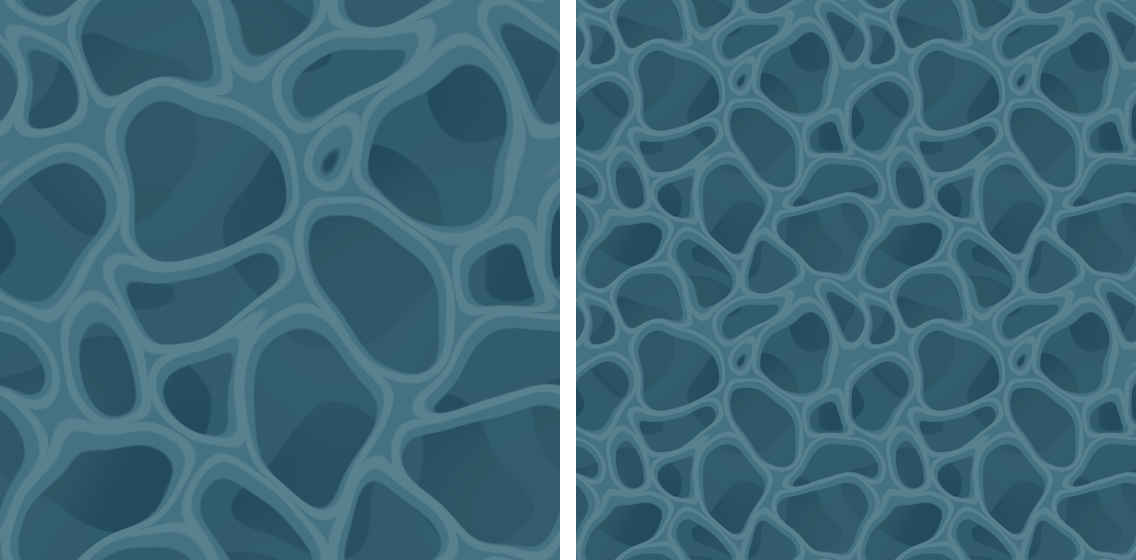
Left, the tile; right, the same tile 2 across and 2 down.
Give the GLSL for this texture, as a WebGL 2 fragment shader.

```glsl
#version 300 es
precision highp float;

uniform vec2 u_resolution;
out vec4 outColor;

const float TAU = 6.2831853;
const vec3 DEEP = vec3(0.135, 0.296, 0.362);
const vec3 SLATE = vec3(0.182, 0.342, 0.402);
const vec3 HAZE = vec3(0.200, 0.367, 0.427);
const vec3 BAND = vec3(0.275, 0.442, 0.502);
const vec3 CREST = vec3(0.345, 0.505, 0.565);

vec3 hash3(vec2 id, float seed) {
    vec3 q = fract(vec3(id.xyx + seed) * vec3(0.1031, 0.1030, 0.0973));
    q += dot(q, q.yxz + 33.33);
    return fract((q.xxy + q.yzz) * q.zyx);
}

// Layered sines with whole frequencies, so the bend wraps.
vec2 bend(vec2 p, float phase) {
    vec2 a = sin(TAU * vec2(2.0 * p.y + p.x, 2.0 * p.x - p.y) + phase);
    vec2 b = sin(TAU * vec2(4.0 * p.y - p.x, 3.0 * p.x + 2.0 * p.y) + phase * 2.3);
    vec2 c = sin(TAU * vec2(6.0 * p.y + 3.0 * p.x, 7.0 * p.x - 2.0 * p.y) + phase * 3.7);
    return p + 0.026 * a + 0.012 * b + 0.004 * c;
}

// Site position relative to p, with its cell weight in z.
vec3 siteFrom(vec2 p, vec2 cell, vec2 grid, float seed, float spread) {
    vec3 h = hash3(mod(cell, grid), seed);
    return vec3((cell + 0.08 + 0.84 * h.xy) / grid - p, spread * h.z);
}

// Rounded distance to the borders of weighted cells; negative in junctions.
float cellBorder(vec2 p, vec2 grid, float seed, float spread, float rounding) {
    vec2 home = floor(p * grid);
    vec3 nearest = vec3(0.0);
    float least = 1e3;
    for (int j = -2; j <= 2; j++) {
        for (int i = -2; i <= 2; i++) {
            vec3 s = siteFrom(p, home + vec2(i, j), grid, seed, spread);
            float power = dot(s.xy, s.xy) - s.z;
            if (power < least) {
                least = power;
                nearest = s;
            }
        }
    }
    float sum = 1e-9;
    for (int j = -2; j <= 2; j++) {
        for (int i = -2; i <= 2; i++) {
            vec3 s = siteFrom(p, home + vec2(i, j), grid, seed, spread);
            float gap = length(s.xy - nearest.xy);
            if (gap > 1e-4) {
                float d = 0.5 * (dot(s.xy, s.xy) - s.z - least) / gap;
                sum += exp(-d / rounding);
            }
        }
    }
    return -rounding * log(sum);
}

float inside(float d, float halfWidth, float softness) {
    return 1.0 - smoothstep(halfWidth - softness, halfWidth + softness, d);
}

// Slow wrapping variation in 0..1.
float drift(vec2 p, float phase) {
    float s = sin(TAU * (p.x + p.y) + phase) + sin(TAU * (2.0 * p.x - p.y) + phase * 1.7)
            + sin(TAU * (p.x - 2.0 * p.y) + phase * 2.9);
    return 0.5 + s / 6.0;
}

void main() {
    vec2 p = gl_FragCoord.xy / u_resolution;
    vec2 grid = vec2(4.0, 5.0);
    float soft = max(0.0022, 0.75 / u_resolution.y);

    // Deep water with slow shading
    vec3 color = mix(DEEP, SLATE, smoothstep(0.2, 0.75, drift(p, 1.3)));

    // Faint broad bands far below
    float haze = cellBorder(bend(p, 4.1), vec2(3.0), 23.0, 0.03, 0.035);
    float hazeWidth = mix(0.018, 0.05, drift(p, 2.6));
    color = mix(color, HAZE, 0.9 * inside(haze, hazeWidth, soft));

    // Broad bands hanging under the crests
    vec2 sag = vec2(0.004 * sin(TAU * 2.0 * p.y), 0.011);
    float band = cellBorder(bend(p + sag, 0.7), grid, 7.0, 0.028, 0.024);
    float bandWidth = mix(0.013, 0.025, drift(p, 5.2));
    color = mix(color, BAND, inside(band, bandWidth, soft));

    // Thin bright crests that split around junctions
    float crest = cellBorder(bend(p, 0.7), grid, 7.0, 0.028, 0.024);
    float crestWidth = mix(0.0055, 0.0085, drift(p, 3.4));
    color = mix(color, CREST, inside(abs(crest), crestWidth, soft));

    outColor = vec4(color, 1.0);
}
```
